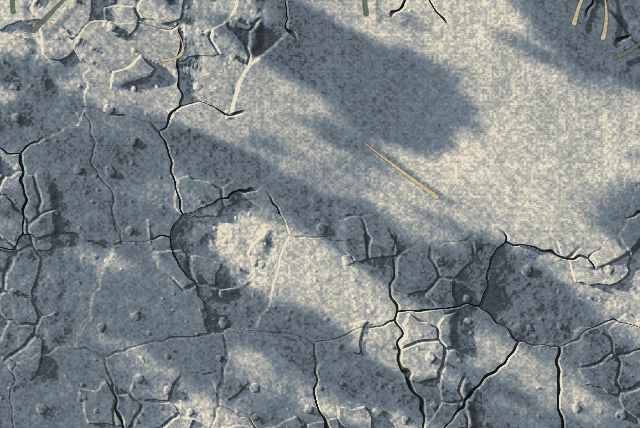
Write a WebGL 1 fragment shader that draws this texture.

```glsl
precision highp float;
// Dry cracked sand crust in low sunlight, with rubble, pebbles and a few straws.
uniform vec2 u_resolution;

#define PLATE_SIZE 0.23
#define RUBBLE_SIZE 0.085
#define PEBBLE_CELL 0.07
#define CRUST_HEIGHT 0.017
#define CRACK_WIDTH 0.0026
#define SUN_DIR vec2(-0.91, 0.41)
#define SUN_SLOPE 0.26
#define GRAIN_FREQ 185.0
#define GRAIN_AMOUNT 0.5
#define STRAWS 10

float hash(vec2 p) { return fract(sin(dot(p, vec2(127.1, 311.7))) * 43758.545); }
vec2 hash2(vec2 p) { return vec2(hash(p), hash(p + 37.3)); }

float noise(vec2 p) {
  vec2 i = floor(p), f = fract(p);
  f = f * f * (3.0 - 2.0 * f);
  return mix(mix(hash(i), hash(i + vec2(1, 0)), f.x),
             mix(hash(i + vec2(0, 1)), hash(i + 1.0), f.x), f.y);
}

float fbm(vec2 p) {
  float sum = 0.0, amp = 0.5;
  for (int i = 0; i < 4; i++) {
    sum += amp * noise(p);
    p = mat2(1.6, 1.2, -1.2, 1.6) * p + 5.3;
    amp *= 0.5;
  }
  return sum / 0.9375;
}

// Cell pattern: x = distance to the nearest border, y = random cell value.
vec2 cells(vec2 p) {
  vec2 base = floor(p), near = vec2(9.0), next = vec2(9.0), id = base;
  for (int y = -1; y <= 1; y++)
    for (int x = -1; x <= 1; x++) {
      vec2 c = base + vec2(x, y);
      vec2 d = c + 0.1 + 0.8 * hash2(c) - p;
      if (dot(d, d) < dot(near, near)) { next = near; near = d; id = c; }
      else if (dot(d, d) < dot(next, next)) next = d;
    }
  return vec2(dot(0.5 * (near + next), normalize(next - near)), hash(id + 11.7));
}

// Rounded stones, at most one per grid cell.
float pebbles(vec2 p) {
  vec2 g = p / PEBBLE_CELL, id = floor(g);
  float radius = mix(0.05, 0.19, hash(id + 3.1)) * step(0.6, hash(id + 8.4));
  vec2 d = fract(g) - 0.25 - 0.5 * hash2(id);
  d += 0.09 * (vec2(noise(g * 9.0), noise(g * 9.0 + 7.0)) - 0.5);
  return PEBBLE_CELL * 0.9 * sqrt(max(radius * radius - dot(d, d), 0.0));
}

// x = surface height, y = crack darkness.
vec2 surface(vec2 p) {
  vec2 warp = vec2(noise(p * 13.0), noise(p * 13.0 + 40.0)) - 0.5;
  warp += 0.4 * (vec2(noise(p * 45.0), noise(p * 45.0 + 20.0)) - 0.5);
  vec2 q = p + 0.034 * warp;

  // The upper right stays a whole sheet, the rest is broken.
  float away = length((p - vec2(1.08, 0.7)) / vec2(0.5, 0.3));
  float broken = smoothstep(0.8, 1.25, away + 0.5 * (noise(p * 5.0) - 0.5));
  float open = smoothstep(0.1, 0.5, broken);

  // Large plates: some are gone, some cracks stay almost closed.
  vec2 plate = cells(q / PLATE_SIZE + 2.0);
  float edge = plate.x * PLATE_SIZE;
  float present = 1.0 - step(0.56, plate.y) * smoothstep(0.5, 0.6, broken);
  float width = CRACK_WIDTH * (0.1 + noise(p * 9.0));
  float fade = open * mix(0.2, 1.0, smoothstep(0.3, 0.5, noise(p * 4.0 + 3.0)));
  float gap = 1.0 - smoothstep(width, width + 0.0025, edge);
  float height = CRUST_HEIGHT * present * (1.0 - gap * fade);

  // Loose slabs and clods lie in patches and where the crust is gone.
  float loose = broken * smoothstep(0.44, 0.54, noise(p * 4.2 + 9.0));
  vec2 slab = cells((q + 0.01 * warp.yx) / RUBBLE_SIZE + 31.0);
  float lying = step(0.45, slab.y) * (slab.y - 0.2);
  height += loose * 0.026 * lying * smoothstep(0.02, 0.07, slab.x);
  height += 0.022 * max(loose * 0.6, 1.0 - present) * (fbm(p * 24.0) - 0.4);

  height += pebbles(p) * (0.2 + 0.8 * broken) + pebbles(p * 2.3 + 0.3) * broken / 2.3;
  height += 0.03 * fbm(p * 6.0);
  return vec2(height, gap * fade * present);
}

// Distance to a tapered, bent stalk.
float stalk(vec2 p, vec2 root, float angle, float len, float bend) {
  vec2 dir = vec2(cos(angle), sin(angle));
  vec2 d = p - root;
  float t = clamp(dot(d, dir) / len, 0.0, 1.0);
  vec2 axis = dir * t * len + vec2(-dir.y, dir.x) * bend * t * (1.0 - t);
  return length(d - axis) - 0.0062 * (1.0 - 0.7 * t);
}

// Tone 0..1 to colour, from deep shade to warm sunlight.
vec3 sandColor(float v) {
  vec3 c = mix(vec3(0.25, 0.28, 0.30), vec3(0.36, 0.40, 0.44), clamp((v - 0.04) / 0.13, 0.0, 1.0));
  c = mix(c, vec3(0.44, 0.49, 0.53), clamp((v - 0.17) / 0.23, 0.0, 1.0));
  c = mix(c, vec3(0.62, 0.63, 0.62), clamp((v - 0.42) / 0.24, 0.0, 1.0));
  c = mix(c, vec3(0.76, 0.75, 0.70), clamp((v - 0.66) / 0.16, 0.0, 1.0));
  return mix(c, vec3(0.91, 0.88, 0.79), clamp((v - 0.82) / 0.14, 0.0, 1.0));
}

void main() {
  vec2 p = gl_FragCoord.xy / u_resolution.y;
  float px = 1.0 / u_resolution.y;
  vec2 here = surface(p);

  // Relief and short cast shadows.
  float slope = (here.x - surface(p + SUN_DIR * 0.005).x) / 0.005;
  float block = 0.0;
  for (int i = 1; i <= 7; i++) {
    float t = 0.009 * float(i);
    block = max(block, surface(p + SUN_DIR * t).x - here.x - SUN_SLOPE * t);
  }
  float shadow = smoothstep(0.0, 0.005, block);

  // Long soft bands of light and shade lie along the sun direction.
  vec2 along = vec2(dot(p, SUN_DIR), dot(p, vec2(0.41, 0.91)));
  float sun = smoothstep(0.4, 0.58, fbm(along * vec2(2.2, 6.5) + 4.0));
  float tone = mix(0.24, 0.76, sun) + 0.3 * clamp(slope, -0.9, 1.2);
  tone += 0.4 * (fbm(p * 3.0 + 17.0) - 0.5) - shadow * mix(0.22, 0.5, sun);
  float grain = 0.6 * noise(p * GRAIN_FREQ) + 0.4 * noise(p * GRAIN_FREQ * 1.9 + 13.0) - 0.5;
  tone += GRAIN_AMOUNT * grain + 0.1 * (noise(p * 70.0) - 0.5);

  // Straws: one in the middle, the others along the top.
  vec3 straw = vec3(0.0);
  float cover = 0.0;
  for (int i = 0; i < STRAWS; i++) {
    vec2 r = hash2(vec2(float(i), 5.0)), s = hash2(vec2(float(i), 9.0));
    bool middle = i == 0;
    vec2 root = middle ? vec2(1.02, 0.54) : vec2(1.5 * r.x, 0.84 + 0.18 * r.y);
    float angle = middle ? 2.5 : 0.6 + 2.2 * s.x;
    float len = middle ? 0.21 : 0.07 + 0.13 * s.y;
    float bend = 0.3 * (r.y - 0.5);
    float mask = 1.0 - smoothstep(-px, px, stalk(p, root, angle, len, bend));
    float shade = 1.0 - smoothstep(-0.003, 0.006, stalk(p + SUN_DIR * 0.035, root, angle, len, bend));
    tone -= 0.28 * shade;
    vec3 tint = mix(vec3(0.86, 0.8, 0.63), vec3(0.43, 0.49, 0.43), middle ? 0.0 : step(0.6, s.y));
    straw = mix(straw, tint * (0.9 + 0.3 * grain), mask);
    cover = max(cover, mask);
  }

  vec3 color = sandColor(tone) * (1.0 - 0.65 * here.y);
  color *= 1.0 - 0.35 * smoothstep(0.0, 0.4, -tone);
  gl_FragColor = vec4(mix(color, straw, cover), 1.0);
}
```
